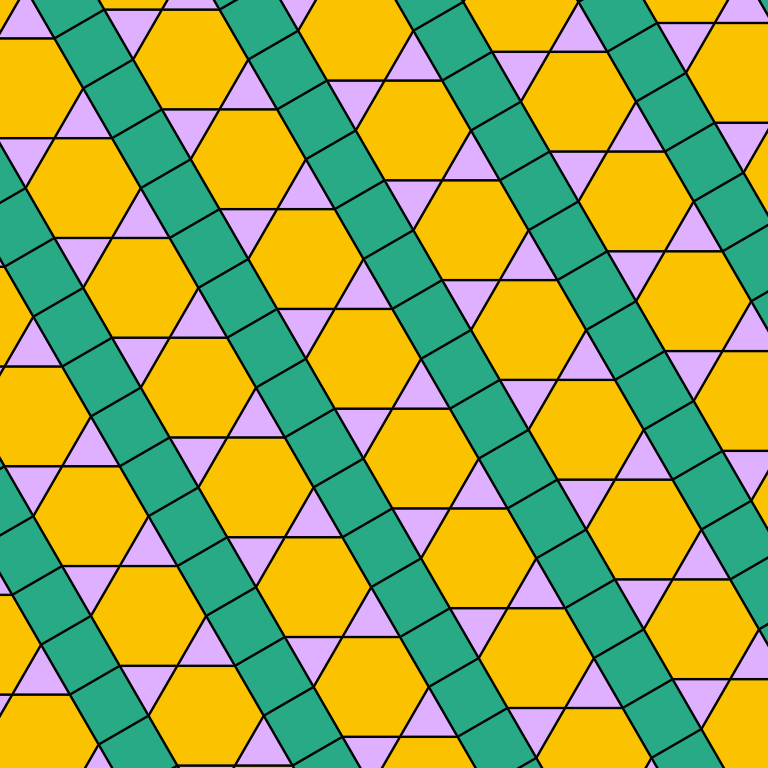
Give the GLSL for this pattern, as a WebGL 2 fragment shader.

```glsl
#version 300 es
precision highp float;
// Slanted bands of hexagons and triangles alternating with bands of squares, outlined in black.

#define SIDE 0.075                    // edge length shared by every tile
#define LINE_WIDTH 0.0032
#define CENTRE vec2(0.4733, 0.5328)   // centre of one hexagon
#define HEXAGON_COLOUR vec3(0.985, 0.760, 0.000)
#define SQUARE_COLOUR vec3(0.160, 0.665, 0.525)
#define TRIANGLE_COLOUR vec3(0.875, 0.690, 1.000)
#define LINE_COLOUR vec3(0.010, 0.015, 0.012)

uniform vec2 u_resolution;
out vec4 fragColour;

const float SIN60 = 0.866025;
const float APOTHEM = SIDE * SIN60;            // half width of a hexagon band
const float PERIOD = SIDE + 2.0 * APOTHEM;     // one hexagon band plus one square band

// Signed offset from the nearest multiple of a step
float foldNearest(float x, float stepSize) {
  return x - stepSize * floor(x / stepSize + 0.5);
}

// Band position: x runs across the bands, y along them, from a hexagon centre
vec2 bandCoordinates(vec2 p) {
  float across = dot(p, vec2(SIN60, 0.5));
  float along = dot(p, vec2(0.5, -SIN60));
  float band = floor(across / PERIOD + 0.5);
  // Each band slides by one side relative to the one before
  return vec2(across - band * PERIOD, along - band * SIDE);
}

// Fill colour in rgb, distance to the nearest outline in a
vec4 hexagonBand(vec2 q) {
  float along = foldNearest(q.y, 2.0 * SIDE);
  vec2 slants = abs(0.5 * q.x + SIN60 * along * vec2(1.0, -1.0));
  bool inHexagon = max(slants.x, slants.y) < APOTHEM;
  vec2 edges = abs(slants - APOTHEM);
  return vec4(inHexagon ? HEXAGON_COLOUR : TRIANGLE_COLOUR, min(edges.x, edges.y));
}

vec4 squareBand(vec2 q) {
  return vec4(SQUARE_COLOUR, abs(foldNearest(q.y - 0.5 * SIDE, SIDE)));
}

void main() {
  float scale = min(u_resolution.x, u_resolution.y);
  float pixel = 1.0 / scale;
  vec2 q = bandCoordinates(gl_FragCoord.xy / scale - CENTRE);

  float bandEdge = abs(q.x) - APOTHEM;
  vec4 tile = bandEdge < 0.0 ? hexagonBand(q) : squareBand(q);

  // Outlines, including the long edges between bands
  float edge = min(tile.a, abs(bandEdge));
  float ink = 1.0 - smoothstep(-0.6 * pixel, 0.6 * pixel, edge - 0.5 * LINE_WIDTH);
  fragColour = vec4(mix(tile.rgb, LINE_COLOUR, ink), 1.0);
}
```
